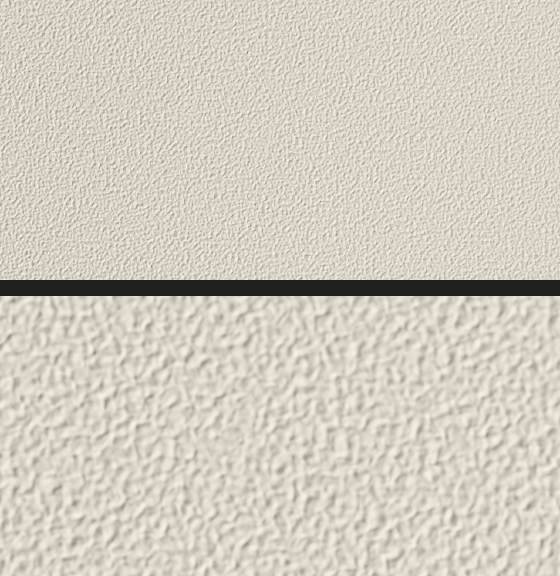
Top, the full canvas; bottom, a detail of the centre.
Reproduce this texture procedurally as a WebGL 2 fragment shader.

```glsl
#version 300 es
precision highp float;
// Fine cream stucco plaster, lit at a grazing angle from the upper left.

uniform vec2 u_resolution;
out vec4 fragColor;

// Pseudo-random unit vector for a lattice cell
vec2 randomDirection(vec2 cell) {
    uvec2 q = uvec2(ivec2(cell) + 4096) * uvec2(1597u, 3812u);
    uint n = (q.x ^ (q.y * 2713u)) * 277803u;
    n = (n ^ (n >> 15u)) * 739391u;
    n ^= n >> 13u;
    float angle = float(n & 65535u) / 65536.0 * 6.28319;
    return vec2(cos(angle), sin(angle));
}

// Gradient noise with quintic interpolation
float gradientNoise(vec2 p) {
    vec2 cell = floor(p);
    vec2 f = p - cell;
    vec2 w = f * f * f * (f * (f * 6.0 - 15.0) + 10.0);
    float a = dot(randomDirection(cell), f);
    float b = dot(randomDirection(cell + vec2(1, 0)), f - vec2(1, 0));
    float c = dot(randomDirection(cell + vec2(0, 1)), f - vec2(0, 1));
    float d = dot(randomDirection(cell + vec2(1, 1)), f - vec2(1, 1));
    return mix(mix(a, b, w.x), mix(c, d, w.x), w.y);
}

// Plaster relief: lumps with slightly creased rims, plus finer grit
float relief(vec2 p) {
    mat2 turn = mat2(0.8, 0.6, -0.6, 0.8);
    float lumps = gradientNoise(p);
    float pillows = sqrt(lumps * lumps + 0.004);
    float grit = gradientNoise(turn * p * 1.5 + 31.7);
    return lumps + 0.22 * pillows + 0.4 * grit;
}

void main() {
    vec2 uv = gl_FragCoord.xy / u_resolution;
    vec2 p = gl_FragCoord.xy / u_resolution.y * 83.0;

    // Irregular lump outlines
    p += 0.35 * vec2(gradientNoise(p * 0.6 + 11.3), gradientNoise(p * 0.6 + 57.9));

    // Slope facing the light
    vec2 toLight = normalize(vec2(-0.87, 0.5));
    float slope = (relief(p - toLight * 0.15) - relief(p + toLight * 0.15)) / 0.3;

    // Soft highlights and deeper shadows, stronger near the left side
    float shade = slope - 0.18 * (slope * slope - 0.41);
    float contrast = mix(0.094, 0.073, uv.x);

    // Broad falloff of the lighting across the wall
    float falloff = mix(-0.008, 0.009, smoothstep(0.0, 0.8, uv.x + 0.15 * (0.5 - uv.y)));

    vec3 plaster = vec3(0.843, 0.82, 0.773);
    fragColor = vec4(clamp(plaster + shade * contrast + falloff, 0.0, 1.0), 1.0);
}
```
